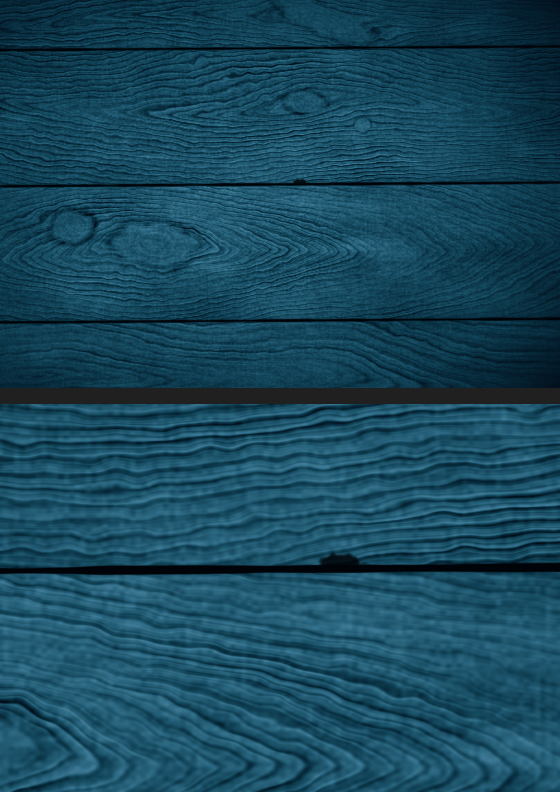
Top, the full canvas; bottom, a detail of the centre.
Give the GLSL for this texture, as a Shadertoy shader.

```glsl
const vec3 DARK = vec3(0.01, 0.05, 0.10);
const vec3 BRIGHT = vec3(0.17, 0.40, 0.50);
const vec3 GAP_COLOR = vec3(0.0, 0.012, 0.03);
const float PLANK_HEIGHT = 0.351;
const float FIRST_SEAM = 0.169;
const float SEAM_TILT = 0.0066;
const float SEAM_HALF_WIDTH = 0.0022;
const float BASE_TONE = 0.87;
const float GRAIN_DEPTH = 0.42;
const float RIDGE_LIGHT = 0.24;
const float KNOT_BEND = 0.75;
const vec2 LIGHT_CENTER = vec2(0.42, 0.50);
const vec2 CHIP_CENTER = vec2(0.774, 0.527);
const vec2 CHIP_SIZE = vec2(0.020, 0.012);
// Growth centre of each plank, bottom to top: x, y, taper, rings per unit
const vec4 HEARTS[4] = vec4[4](
    vec4(0.10, 0.01, 0.13, 46.0), vec4(0.40, 0.36, 0.22, 78.0),
    vec4(0.79, 0.73, 0.09, 78.0), vec4(0.85, 0.95, 0.07, 84.0));
// Knots: centre and radii, with their rotations
const int KNOT_COUNT = 5;
const vec4 KNOTS[KNOT_COUNT] = vec4[KNOT_COUNT](
    vec4(0.188, 0.417, 0.058, 0.046), vec4(0.405, 0.368, 0.115, 0.062),
    vec4(0.790, 0.737, 0.056, 0.034), vec4(0.934, 0.677, 0.022, 0.020),
    vec4(0.835, 0.950, 0.150, 0.042));
const float KNOT_ANGLES[KNOT_COUNT] = float[KNOT_COUNT](0.2, -0.1, -0.1, 0.4, -0.42);

float hash(vec2 p) {
    vec3 q = fract(vec3(p.xyx) * 0.1031);
    q += dot(q, q.yzx + 33.33);
    return fract((q.x + q.y) * q.z);
}

float noise(vec2 p) {
    vec2 i = floor(p), f = fract(p);
    f = f * f * (3.0 - 2.0 * f);
    return mix(mix(hash(i), hash(i + vec2(1, 0)), f.x),
               mix(hash(i + vec2(0, 1)), hash(i + vec2(1, 1)), f.x), f.y);
}

float fbm(vec2 p) {
    float sum = 0.0;
    for (float amp = 0.5; amp > 0.05; amp *= 0.5) {
        sum += amp * noise(p);
        p = p * 2.03 + 17.1;
    }
    return sum;
}

// Dark line with a lit ridge next to it; fades out when finer than a pixel
float grainRelief(float phase) {
    float a = 6.28318 * phase;
    float groove = pow(0.5 + 0.5 * cos(a), 3.5);
    float ridge = pow(0.5 + 0.5 * cos(a + 1.5), 6.0);
    float fade = 1.0 - smoothstep(0.4, 0.9, fwidth(phase));
    return mix(-0.07, RIDGE_LIGHT * ridge - GRAIN_DEPTH * groove, fade);
}

float plankCoord(vec2 p) {
    return (p.y - SEAM_TILT * p.x - FIRST_SEAM) / PLANK_HEIGHT;
}

void mainImage(out vec4 fragColor, in vec2 fragCoord) {
    vec2 p = fragCoord / iResolution.y;
    float px = 1.0 / iResolution.y;
    float coord = plankCoord(p), plank = floor(coord);
    vec2 seeded = p + 20.0 + 7.3 * plank;
    // Knots bend the grain around them
    vec2 bent = p;
    float nearest = 9.0;
    for (int i = 0; i < KNOT_COUNT; i++) {
        vec4 k = KNOTS[i];
        if (floor(plankCoord(k.xy)) != plank) continue;
        vec2 d = p - k.xy;
        float c = cos(KNOT_ANGLES[i]), s = sin(KNOT_ANGLES[i]);
        float e = length(vec2(c * d.x + s * d.y, c * d.y - s * d.x) / k.zw);
        bent.y -= d.y * KNOT_BEND / (1.0 + e * e);
        nearest = min(nearest, e);
    }
    // Growth rings: pointed contours around the heart, with finer rings between
    vec4 heart = HEARTS[int(clamp(plank + 1.0, 0.0, 3.0))];
    bent.y += 0.060 * (noise(seeded * vec2(2.8, 6.0)) - 0.5)
            + 0.014 * (noise(seeded * vec2(10.0, 24.0)) - 0.5)
            + 0.006 * (noise(seeded * vec2(50.0, 70.0)) - 0.5);
    vec2 span = abs(bent - heart.xy) * vec2(heart.z, 1.0);
    float contour = pow(pow(span.x, 1.5) + pow(span.y, 1.5), 0.6667);
    float steep = span.y / (contour + 0.001);
    float strength = 0.2 + 1.5 * noise(vec2(seeded.x * 4.0, contour * 30.0 + plank));
    float relief = strength * (mix(0.35, 1.0, steep) * grainRelief(contour * heart.w)
                 + mix(0.6, 0.25, steep) * grainRelief(contour * heart.w * 2.3 + 0.3));
    // Knot interior, cracked rim and faint rings
    float ragged = nearest + 0.55 * (fbm(seeded * 24.0) - 0.47);
    float inside = 1.0 - smoothstep(0.75, 1.05, ragged);
    relief = mix(relief, 0.22 * grainRelief(ragged * 3.6) + 0.02, inside);
    relief -= 0.5 * noise(seeded * 17.0) * exp(-pow((ragged - 1.0) / 0.14, 2.0));
    // Fibres, saw marks, blotches and worn light streaks
    float fibre = noise(seeded * vec2(40.0, 230.0)) - 0.5;
    float speck = noise(seeded * vec2(210.0, 240.0)) - 0.5;
    float saw = noise(seeded * vec2(230.0, 20.0)) - 0.5;
    float worn = smoothstep(0.56, 0.78, fbm(seeded * vec2(6.0, 19.0)));
    relief += 0.20 * fibre + 0.26 * speck + 0.08 * saw + 0.20 * worn
            + 0.55 * (fbm(seeded * vec2(4.0, 9.0)) - 0.47);
    // Light falls off towards the corners, most to the right
    vec2 off = fragCoord / iResolution.xy - LIGHT_CENTER;
    float r2 = dot(off, off);
    float light = max(BASE_TONE - 1.2 * r2 - 0.4 * r2 * r2, 0.03);
    float tone = light * (1.0 + 1.15 * relief);
    // Plank edges: soft shade and a broken lit lip below each gap
    float gap = (coord - floor(coord + 0.5)) * PLANK_HEIGHT;
    float wobble = noise(vec2(p.x * 28.0, floor(coord + 0.5) * 9.0 + 40.0));
    tone *= 1.0 - 0.35 * exp(-abs(gap) / 0.006);
    tone += 0.20 * light * wobble * exp(-pow((gap + 0.0075) / 0.0025, 2.0));
    tone = clamp(tone, 0.0, 1.2);
    vec3 color = mix(DARK, BRIGHT, vec3(tone * tone, tone, tone));
    // Gap and the chipped edge above it
    float width = SEAM_HALF_WIDTH + 0.0018 * wobble;
    float gapMask = 1.0 - smoothstep(width - px, width + px, abs(gap));
    float chip = length((p - CHIP_CENTER) / CHIP_SIZE) + 0.3 * speck;
    float chipMask = (1.0 - smoothstep(0.75, 1.1, chip)) * step(0.0, gap);
    color = mix(color, GAP_COLOR, max(gapMask, 0.85 * chipMask));
    fragColor = vec4(color, 1.0);
}
```
